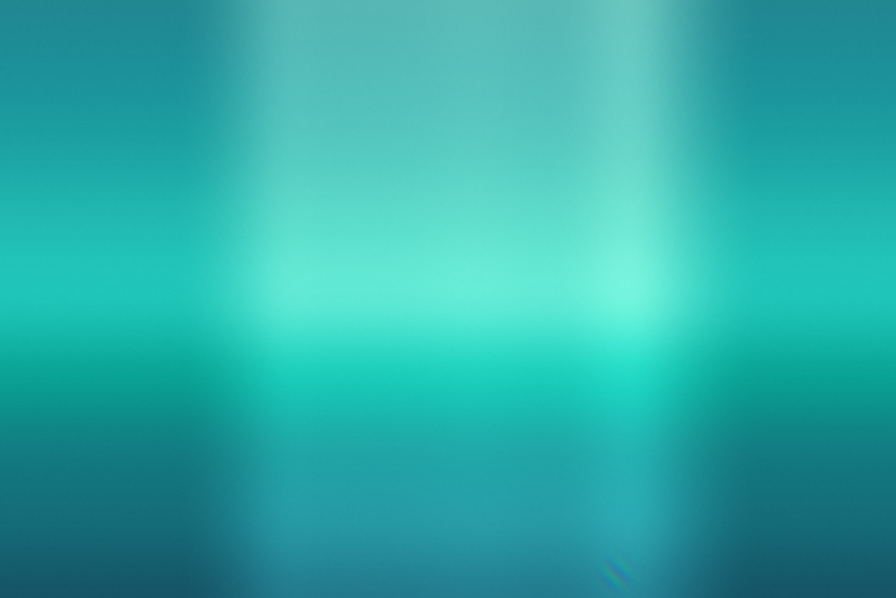
Give the GLSL for this background, as a Shadertoy shader.

```glsl
// A teal horizon glow seen through soft vertical curtains of light.
// Two smooth vertical colour ramps, shade and light, are mixed by a
// horizontal curtain profile; faint grain and one small glint finish it.

#define CURTAIN_LEFT 0.27
#define CURTAIN_RIGHT 0.775
#define EDGE_SOFTNESS 0.075
#define CURTAIN_LEVEL 0.74
#define BEAM_X 0.70
#define BEAM_LEVEL 0.25
#define GRAIN 0.008
#define GLINT 0.06

const int LAST = 8;

// Evenly spaced colours, from the bottom to the top
const vec3 SHADE[9] = vec3[9](
    vec3(0.08, 0.33, 0.40), vec3(0.08, 0.42, 0.47), vec3(0.07, 0.49, 0.51),
    vec3(0.04, 0.64, 0.59), vec3(0.12, 0.77, 0.72), vec3(0.13, 0.73, 0.70),
    vec3(0.11, 0.64, 0.64), vec3(0.11, 0.57, 0.60), vec3(0.13, 0.53, 0.57));

const vec3 LIGHT[9] = vec3[9](
    vec3(0.15, 0.53, 0.60), vec3(0.17, 0.66, 0.70), vec3(0.14, 0.71, 0.70),
    vec3(0.14, 0.86, 0.78), vec3(0.45, 0.96, 0.87), vec3(0.44, 0.91, 0.83),
    vec3(0.41, 0.84, 0.79), vec3(0.40, 0.80, 0.77), vec3(0.41, 0.78, 0.75));

float hash(vec2 p) {
    return fract(sin(dot(p, vec2(12.9898, 78.233))) * 43758.5453);
}

float bell(float x, float centre, float width) {
    float d = (x - centre) / width;
    return exp(-d * d);
}

// Catmull-Rom curve through four neighbouring colours
vec3 spline(vec3 a, vec3 b, vec3 c, vec3 d, float t) {
    return b + 0.5 * t * (c - a + t * (2.0 * a - 5.0 * b + 4.0 * c - d
             + t * (3.0 * (b - c) + d - a)));
}

vec3 ramp(vec3 stops[9], float y) {
    float s = clamp(y, 0.0, 0.9999) * float(LAST);
    int i = int(s);
    return spline(stops[max(i - 1, 0)], stops[i], stops[i + 1],
                  stops[min(i + 2, LAST)], fract(s));
}

// Amount of light across the width: broad veil, bright beam, faint folds
float curtain(float x) {
    float rise = smoothstep(CURTAIN_LEFT - EDGE_SOFTNESS, CURTAIN_LEFT + EDGE_SOFTNESS, x);
    float fall = smoothstep(CURTAIN_RIGHT - EDGE_SOFTNESS, CURTAIN_RIGHT + EDGE_SOFTNESS, x);
    float veil = CURTAIN_LEVEL * rise * (1.0 - fall);
    float folds = 0.06 * bell(x, 0.31, 0.03) + 0.07 * bell(x, 0.53, 0.06);
    return veil + folds + BEAM_LEVEL * bell(x, BEAM_X, 0.05);
}

void mainImage(out vec4 fragColor, in vec2 fragCoord) {
    vec2 uv = fragCoord / iResolution.xy;
    vec2 pos = fragCoord / iResolution.y;

    // Glow seen through the curtains
    vec3 color = mix(ramp(SHADE, uv.y), ramp(LIGHT, uv.y), curtain(uv.x));

    // Small iridescent glint low in the beam
    vec2 offset = pos - vec2(1.03, 0.04);
    float spot = exp(-dot(offset, offset) / 0.0006);
    vec3 hue = cos(160.0 * (offset.x + offset.y) + vec3(0.0, 2.1, 4.2));
    color += GLINT * spot * hue;

    // Fine grain
    color += GRAIN * (hash(floor(pos * 340.0)) - 0.5);

    fragColor = vec4(clamp(color, 0.0, 1.0), 1.0);
}
```
